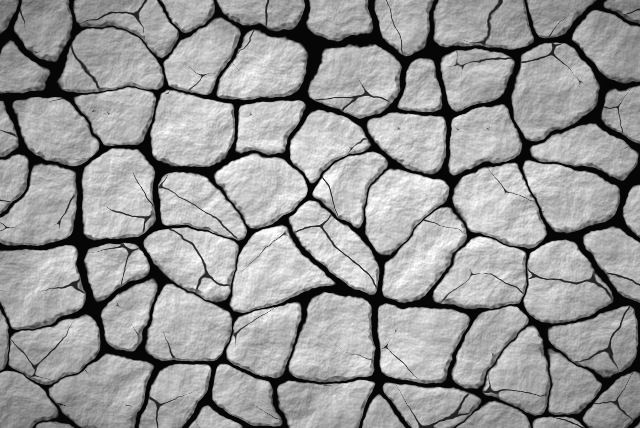
This texture is drawn by a Shadertoy shader. Its source:

```glsl
// Sun-baked cracked mud in black and white, lit from the upper left.
// Warped Voronoi plates are split by deep fissures and tapering hairlines;
// gradient noise gives the clay relief, crumbled rims and fine grain.

const vec2 LIGHT_DIR = vec2(-0.51, 0.86);
const float PLATE_DENSITY = 6.1;
const float HAIRLINE_DENSITY = 4.6;
const float CLAY_TONE = 0.83;
const float FISSURE_TONE = 0.025;

vec2 hash22(vec2 p) {
    vec3 a = fract(p.xyx * vec3(0.1031, 0.1030, 0.0973));
    a += dot(a, a.yzx + 33.33);
    return fract((a.xx + a.yz) * a.zy);
}

float cornerSlope(vec2 cell, vec2 corner, vec2 f) {
    float angle = 6.2832 * hash22(cell + corner).x;
    return dot(vec2(cos(angle), sin(angle)), f - corner);
}

float gradientNoise(vec2 p) {
    vec2 i = floor(p), f = fract(p);
    vec2 u = f * f * f * (f * (f * 6.0 - 15.0) + 10.0);
    float low = mix(cornerSlope(i, vec2(0, 0), f), cornerSlope(i, vec2(1, 0), f), u.x);
    float high = mix(cornerSlope(i, vec2(0, 1), f), cornerSlope(i, vec2(1, 1), f), u.x);
    return mix(low, high, u.y);
}

vec2 noiseOffset(vec2 p) {
    return vec2(gradientNoise(p), gradientNoise(p + vec2(37.2, 91.7)));
}

// Bends straight cell borders into curves with ragged edges.
vec2 warp(vec2 p) {
    return p + 0.060 * noiseOffset(p * 4.5)
             + 0.009 * noiseOffset(p * 24.0)
             + 0.0025 * noiseOffset(p * 85.0);
}

// x: distance to the cell border, rounded at junctions; yz: cell identity.
vec3 voronoiBorder(vec2 p, float density, float sharpness) {
    vec2 q = p * density * vec2(0.92, 1.08);
    vec2 cell = floor(q), f = fract(q);
    vec2 nearest = vec2(0), nearestCell = vec2(0);
    float best = 1e3;
    for (int y = -1; y <= 1; y++)
    for (int x = -1; x <= 1; x++) {
        vec2 o = vec2(x, y);
        vec2 r = o + 0.1 + 0.8 * hash22(cell + o) - f;
        if (dot(r, r) < best) { best = dot(r, r); nearest = r; nearestCell = o; }
    }
    float sum = 0.0;
    for (int y = -2; y <= 2; y++)
    for (int x = -2; x <= 2; x++) {
        vec2 o = nearestCell + vec2(x, y);
        vec2 r = o + 0.1 + 0.8 * hash22(cell + o) - f;
        vec2 between = r - nearest;
        if (dot(between, between) > 1e-4)
            sum += exp(-sharpness * dot(0.5 * (r + nearest), normalize(between)));
    }
    return vec3(-log(sum) / (sharpness * density), hash22(cell + nearestCell + 5.0));
}

// Octaves of equal steepness: broad swells down to grit.
float clayHeight(vec2 p) {
    p += 0.02 * noiseOffset(p * 9.0);
    float h = 0.0, frequency = 8.0;
    for (int i = 0; i < 5; i++) {
        h += gradientNoise(p * frequency + float(i) * 17.3) / frequency;
        frequency *= 2.1;
    }
    return h;
}

// Small bubbles, bright toward the light and dark behind.
float bubbleShade(vec2 p, float density) {
    vec2 q = p * density, cell = floor(q);
    vec2 rnd = hash22(cell + 11.0);
    vec2 r = fract(q) - 0.3 - 0.4 * rnd;
    float radius = 0.10 + 0.14 * rnd.y;
    float inside = 1.0 - smoothstep(0.6 * radius, 1.3 * radius, length(r));
    return step(0.62, rnd.x) * inside * dot(r, LIGHT_DIR) / radius;
}

float below(float d, float width, float soft) {
    return 1.0 - smoothstep(width - soft, width + soft, d);
}

void mainImage(out vec4 fragColor, in vec2 fragCoord) {
    vec2 p = fragCoord / iResolution.y;
    vec2 uv = fragCoord / iResolution.xy - 0.5;
    float soft = 0.7 / iResolution.y;

    // Plates, and how their edges face away from the light
    float probe = 0.004;
    vec3 plate = voronoiBorder(warp(p), PLATE_DENSITY, 20.0);
    float towardLight = voronoiBorder(warp(p + LIGHT_DIR * probe), PLATE_DENSITY, 20.0).x;
    float shaded = clamp((towardLight - plate.x) / probe, -1.0, 1.0);

    // Clay surface
    float slope = (clayHeight(p + LIGHT_DIR * 0.003) - clayHeight(p)) / 0.003;
    float tone = CLAY_TONE - 0.05 * slope + 0.10 * gradientNoise(p * 3.3 + 8.0);
    tone += 0.05 * gradientNoise(p * 230.0) + 0.10 * bubbleShade(p, 48.0);
    tone -= 0.13 * shaded * exp(-max(plate.x, 0.0) / 0.010);

    // Hairlines, shifted per plate so they stop at its edge
    vec2 shift = plate.yz * 9.0;
    float hairline = voronoiBorder(warp(p) + shift, HAIRLINE_DENSITY, 60.0).x;
    float hairWidth = 0.0036 * smoothstep(-0.15, 0.25, gradientNoise(p * 4.0 + shift)) - 0.0014;
    tone = mix(tone, 0.10, 0.9 * below(hairline, hairWidth, soft));

    // Crumbled rims and black fissures
    float opening = smoothstep(-0.35, 0.45, gradientNoise(p * 3.0 + 21.0));
    float fissureWidth = 0.0015 + 0.0062 * opening;
    float crumble = 0.5 + gradientNoise(p * 30.0);
    float rimWidth = fissureWidth + 0.002 + 0.010 * crumble * smoothstep(-0.2, 0.8, shaded);
    float rubble = 0.46 + 0.40 * gradientNoise(p * 95.0);
    tone = mix(tone, rubble, 0.85 * below(plate.x, rimWidth, soft + 0.001));
    tone *= 1.0 - 0.85 * dot(uv, uv);
    tone = mix(tone, FISSURE_TONE, below(plate.x, fissureWidth, soft));

    fragColor = vec4(vec3(clamp(tone, 0.0, 1.0)), 1.0);
}
```
